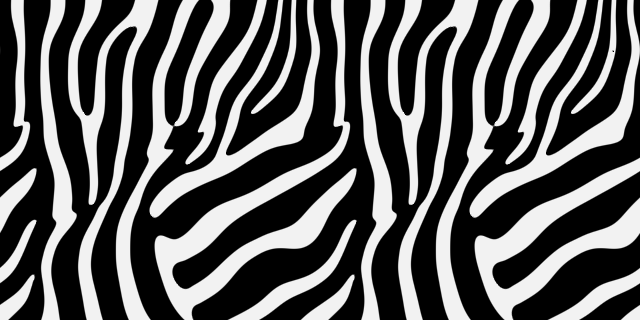
Write a Shadertoy shader that draws this pattern.

```glsl
// Zebra hide: black and off-white stripes that bend, taper and fork.
// Three stripe fields (upright, fanning, slanted) are blended as complex
// waves, so stripes join or end by themselves where the fields meet.

const float PI = 3.14159265;
const float TAU = 6.2831853;
const vec3 BLACK = vec3(0.0);
const vec3 OFF_WHITE = vec3(0.95);

float hash(vec2 p) {
    return fract(sin(dot(p, vec2(127.1, 311.7))) * 43758.5453);
}

// Value noise that repeats every `period` cells along x, range -1..1
float noise(vec2 p, float period) {
    vec2 cell = floor(p);
    vec2 t = fract(p);
    t = t * t * t * (t * (t * 6.0 - 15.0) + 10.0);
    float left = mod(cell.x, period);
    float right = mod(cell.x + 1.0, period);
    float low = mix(hash(vec2(left, cell.y)), hash(vec2(right, cell.y)), t.x);
    float high = mix(hash(vec2(left, cell.y + 1.0)), hash(vec2(right, cell.y + 1.0)), t.x);
    return 2.0 * mix(low, high, t.y) - 1.0;
}

// Copy of x that lies within half a tile of the centre
float wrapNear(float x, float centre) {
    return centre + fract(x - centre + 0.5) - 0.5;
}

float softStep(float d, float halfWidth) {
    return smoothstep(-halfWidth, halfWidth, d);
}

vec2 wave(float phase) {
    return vec2(cos(phase), sin(phase));
}

// Phase winding once around a point, repeated along x
float swirl(vec2 d) {
    d *= PI;
    return atan(cos(d.x) * sinh(d.y), sin(d.x) * cosh(d.y));
}

// Upright stripes, leaning right in the upper part, with inserted extra ones
float uprightPhase(vec2 p) {
    float lean = 0.36 + 0.36 * cos(TAU * (p.x - 0.72));
    float rise = 0.3 * tanh((p.y - 0.75) / 0.3);
    float phase = TAU * 8.0 * (p.x - 0.165 - lean * rise);
    for (int i = 0; i < 3; i++) {
        float k = float(i);
        float jitter = hash(vec2(k, 7.0)) - 0.5;
        vec2 lower = vec2(0.28 + 0.25 * k, 0.66 + 0.12 * jitter);
        vec2 upper = lower + vec2(0.12, 0.27 + 0.08 * k);
        phase += swirl(p - upper) - swirl(p - lower);
    }
    return phase;
}

// Bowed stripes that spread apart toward the bottom
float fanPhase(vec2 p) {
    float bow = 1.2 * (p.y - 0.2) * (p.y - 0.2);
    float spread = 1.0 * (0.45 - p.x) * (p.y - 0.3);
    return TAU * 9.5 * (p.x - 0.40 - bow - spread);
}

// Broad slanted stripes that curl upward at their right end
float slantPhase(vec2 p) {
    float curl = max(p.x - 0.9, 0.0);
    float ridge = 0.36 + 0.55 * (p.x - 0.78) + 2.5 * curl * curl;
    return TAU * 6.2 * (ridge - p.y);
}

// Region covered by the fan
float fanMask(vec2 p) {
    float top = 0.38 + 0.7 * (p.x - 0.28);
    return softStep(top - p.y, 0.08) * softStep(p.x - 0.08, 0.07) * softStep(0.68 - p.x, 0.07);
}

// Region covered by the slanted stripes
float slantMask(vec2 p) {
    float top = 0.46 + 0.3 * (p.x - 0.5);
    float left = 0.49 + 0.7 * pow(max(0.38 - p.y, 0.0), 2.0);
    return softStep(top - p.y, 0.07) * softStep(p.x - left, 0.05) * softStep(1.1 - p.x, 0.07);
}

// Positive on the light stripes
float stripes(vec2 p) {
    vec2 wobble = vec2(noise(p * 5.0, 5.0), noise(p * 5.0 + vec2(0.0, 31.0), 5.0));
    vec2 q = p + 0.036 * wobble;
    vec2 fanPoint = vec2(wrapNear(q.x, 0.28), q.y);
    vec2 slantPoint = vec2(wrapNear(q.x, 0.78), q.y);

    vec2 z = wave(uprightPhase(q));
    z = mix(z, wave(fanPhase(fanPoint)), fanMask(fanPoint));
    z = mix(z, wave(slantPhase(slantPoint)), slantMask(slantPoint));

    float threshold = 0.31 + 0.25 * noise(p * 6.0 + vec2(0.0, 57.0), 6.0);
    return z.x / (length(z) + 0.05) - threshold;
}

void mainImage(out vec4 fragColor, in vec2 fragCoord) {
    // One tile is as wide as the canvas is high
    vec2 p = fragCoord / iResolution.y;
    float f = stripes(p);

    // Edge smoothed over about one pixel
    float slope = length(vec2(dFdx(f), dFdy(f)));
    float light = softStep(f / max(slope, 1e-4), 0.8);
    fragColor = vec4(mix(BLACK, OFF_WHITE, light), 1.0);
}
```
